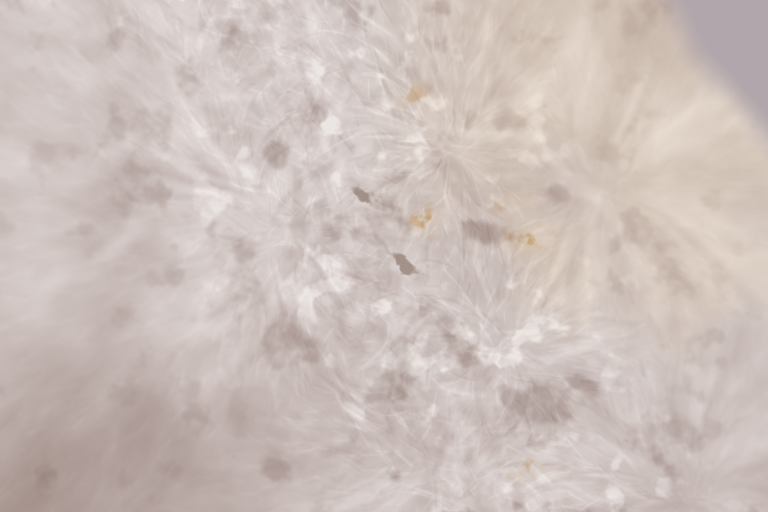
Reproduce this texture procedurally as a Shadertoy shader.

```glsl
// Macro view of a pale mineral crust: radiating crystal needles, rust stains and small pits.

const vec3 SHADE = vec3(0.67, 0.60, 0.58);
const vec3 LIGHT = vec3(0.85, 0.813, 0.802);
const vec3 WARM_TINT = vec3(1.0, 0.976, 0.930);
const vec3 RUST = vec3(0.73, 0.55, 0.32);
const vec3 PIT = vec3(0.57, 0.49, 0.45);
const vec3 BACKDROP = vec3(0.69, 0.65, 0.67);

const float BASE_TONE = 0.77;
const float NEEDLE_GAIN = 0.27;
const float FIBRE_GAIN = 0.50;
const float GRIT_GAIN = 0.85;
const float MOTTLE_GAIN = 0.70;
const int NEEDLE_LAYERS = 7;

// Centres the needles radiate from, in units of canvas height
const int FANS = 6;
const vec2 FAN[FANS] = vec2[](vec2(0.57, 0.56), vec2(0.88, 0.70), vec2(0.97, 0.32),
    vec2(0.88, 0.08), vec2(1.34, 0.02), vec2(1.18, 0.62));

const int STAINS = 5;
const vec2 STAIN[STAINS] = vec2[](vec2(1.03, 0.525), vec2(0.83, 0.57),
    vec2(1.00, 0.61), vec2(1.03, 0.08), vec2(0.82, 0.81));

float hash(vec2 p) {
    return fract(sin(dot(p, vec2(127.1, 311.7))) * 43758.5453);
}

float noise(vec2 p) {
    vec2 i = floor(p), f = fract(p);
    f = f * f * (3.0 - 2.0 * f);
    return mix(mix(hash(i), hash(i + vec2(1, 0)), f.x),
               mix(hash(i + vec2(0, 1)), hash(i + vec2(1, 1)), f.x), f.y);
}

float fbm(vec2 p) {
    float sum = 0.0, gain = 0.53;
    for (int k = 0; k < 4; k++) {
        sum += gain * noise(p);
        p = mat2(1.6, 1.2, -1.2, 1.6) * p + 7.3;
        gain *= 0.5;
    }
    return sum;
}

// Direction away from the nearest fan centre, turned by an angle
vec2 fanDirection(vec2 p, float turn) {
    vec2 ray = p - FAN[0];
    for (int k = 1; k < FANS; k++) {
        vec2 other = p - FAN[k];
        if (dot(other, other) < dot(ray, ray)) ray = other;
    }
    float angle = atan(ray.y, ray.x + 1e-4) + turn;
    return vec2(cos(angle), sin(angle));
}

// Scattered straight needles: flat facets, light or dark, with one bright rim
float needles(vec2 p, float scale, float seed, float blur, float disorder) {
    vec2 q = p * scale, cell = floor(q);
    float pixel = scale / iResolution.y, sum = 0.0;
    for (int j = -1; j <= 1; j++)
    for (int i = -1; i <= 1; i++) {
        vec2 id = cell + vec2(i, j), key = id + seed;
        vec2 centre = id + vec2(hash(key), hash(key + 31.7));
        vec2 dir = fanDirection(centre / scale, (hash(key + 57.3) - 0.5) * disorder);
        vec2 r = q - centre;
        float size = hash(key + 83.1);
        float along = abs(dot(r, dir)) / mix(0.4, 1.0, size);
        float width = mix(0.03, 0.13, hash(key + 11.9)) * (1.0 - 0.45 * along);
        float soft = max(0.9 * pixel, 0.02 + 0.12 * blur);
        float across = dot(r, vec2(-dir.y, dir.x));
        float facet = smoothstep(width + soft, width - soft, abs(across));
        float rim = exp(-pow((across - width) / (soft + 0.015), 2.0));
        float tone = 1.5 * hash(key + 71.3) - 0.75;
        sum += smoothstep(1.0, 0.55, along) * (tone * facet + (0.7 * size - 0.12) * rim);
    }
    return sum;
}

// Radial streaks blended between fans, faint near each centre
float fibres(vec2 p, float blur) {
    float sum = 0.0, total = 1e-5;
    for (int k = 0; k < FANS; k++) {
        vec2 ray = p - FAN[k];
        float dist = length(ray) + 1e-4;
        float weight = exp(-10.0 * dist);
        float streak = noise(ray / dist * mix(10.0, 7.0, blur) + dist * 4.0 + float(k) * 19.0);
        sum += weight * (streak - 0.5) * smoothstep(0.02, 0.22, dist);
        total += weight;
    }
    return sum / total;
}

void mainImage(out vec4 fragColor, in vec2 fragCoord) {
    vec2 p = fragCoord / iResolution.y;

    // Narrow diagonal plane of focus
    float offset = p.x - mix(0.94, 0.50, p.y);
    float blur = smoothstep(0.10, 0.65, abs(offset - 0.06));
    float crust = exp(-pow(offset / 0.15, 2.0));

    // Crystal relief
    float mottle = fbm(p * 4.5 + 3.0) - 0.5;
    vec2 bent = p + 0.10 * (vec2(noise(p * 7.0), noise(p * 7.0 + 40.0)) - 0.5);
    float tone = BASE_TONE + MOTTLE_GAIN * mottle;
    tone += FIBRE_GAIN * fibres(bent, blur) * (1.0 - 0.7 * crust);
    float scale = 5.0, relief = 0.0;
    for (int k = 0; k < NEEDLE_LAYERS; k++) {
        float fade = 1.0 / (1.0 + blur * (0.8 + 0.5 * float(k)));
        relief += fade * needles(p, scale, 41.0 * float(k), blur, mix(0.9, 3.0, crust));
        scale *= 1.4;
    }
    tone += NEEDLE_GAIN * relief * (1.0 - 0.35 * crust);
    float grit = fbm(p * 38.0 + 4.0 * mottle) - 0.5;
    tone += GRIT_GAIN * grit * mix(0.4, 1.0, crust) * (1.0 - 0.75 * blur);

    // Glints and crevices where the crust is sharp
    tone += 0.5 * smoothstep(0.62, 0.80, fbm(p * 20.0 + 31.0)) * (1.0 - blur);
    tone -= 0.6 * smoothstep(0.60, 0.78, fbm(p * 13.0 + 57.0)) * (1.0 - 0.6 * blur);

    // Broad light: pale upper left, dim lower left
    tone += 0.14 * smoothstep(0.4, 0.9, p.y) * smoothstep(0.9, 0.2, p.x);
    tone -= 0.75 * smoothstep(0.42, 0.0, p.y) * smoothstep(0.85, 0.0, p.x);
    tone = clamp(tone, -0.4, 1.4);
    vec3 colour = mix(SHADE, LIGHT, tone);

    // Warm upper right and rust
    float warm = smoothstep(0.65, 1.05, p.x) * smoothstep(0.25, 0.85, p.y + 0.9 * mottle);
    colour *= mix(vec3(1.0), WARM_TINT, warm);
    float patches = smoothstep(0.50, 0.70, fbm(p * 32.0 + 9.0));
    for (int k = 0; k < STAINS; k++) {
        vec2 r = (p - STAIN[k]) * vec2(1.0, 1.6);
        float halo = exp(-dot(r, r) / 0.0016) / (1.0 + 0.25 * float(k));
        colour = mix(colour, RUST, halo * (0.12 + 0.75 * patches));
    }

    // Ragged pits along the crust
    vec2 ragged = 0.045 * (vec2(fbm(p * 28.0), fbm(p * 28.0 + 60.0)) - 0.5);
    for (int k = 0; k < 2; k++) {
        vec2 r = p + ragged - vec2(0.71, 0.62) - float(k) * vec2(0.08, -0.132);
        r = vec2(0.8 * r.x - 0.6 * r.y, 0.6 * r.x + 0.8 * r.y) * vec2(0.7, 1.5);
        float edge = length(r) - 0.016;
        colour = mix(colour, PIT, 0.75 * smoothstep(0.005, -0.005, edge));
    }

    // Out of focus backdrop past the upper right edge
    float rim = p.x + 0.63 * p.y - 1.94 + 0.06 * (noise(p * 9.0) - 0.5);
    colour = mix(colour, BACKDROP, smoothstep(-0.04, 0.05, rim));
    fragColor = vec4(colour, 1.0);
}
```
